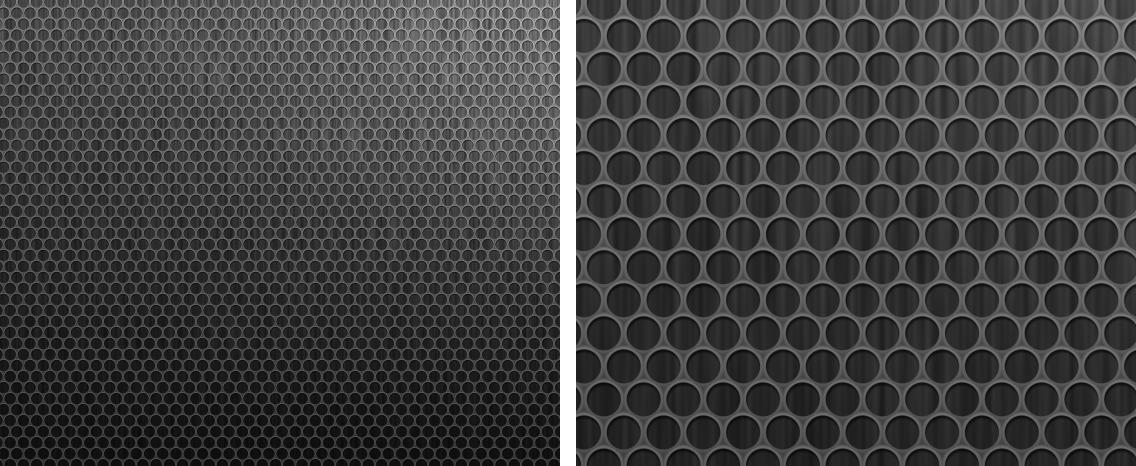
Left: the whole. Right: its middle third, enlarged.
A Shadertoy shader for this pattern:

```glsl
// Perforated metal sheet: staggered round holes over a dark brushed backing.
// Two offset grids give the nearest hole; its signed distance drives the web,
// the bright bevel and the inner shadow. Light falls from the upper right.

const vec2 PITCH = vec2(0.02847, 0.02364);  // hole spacing, canvas height = 1
const vec2 FIRST_HOLE = vec2(0.0219, 0.0500);
const float HOLE_RADIUS = 0.0121;
const float BEVEL_WIDTH = 0.0016;

vec2 hashGradient(vec2 cell) {
    vec3 h = fract(cell.xyx * vec3(0.1031, 0.1030, 0.0973));
    h += dot(h, h.yzx + 33.33);
    float angle = 6.2832 * fract((h.x + h.y) * h.z);
    return vec2(cos(angle), sin(angle));
}

float gradientNoise(vec2 p) {
    vec2 i = floor(p), f = p - i;
    vec2 w = f * f * f * (f * (f * 6.0 - 15.0) + 10.0);
    vec2 e = vec2(1.0, 0.0);
    float a = dot(hashGradient(i), f);
    float b = dot(hashGradient(i + e.xy), f - e.xy);
    float c = dot(hashGradient(i + e.yx), f - e.yx);
    float d = dot(hashGradient(i + e.xx), f - e.xx);
    return mix(mix(a, b, w.x), mix(c, d, w.x), w.y);
}

// Offset from the centre of the nearest hole in a staggered grid.
vec2 nearestHole(vec2 p, vec2 pitch) {
    vec2 period = pitch * vec2(1.0, 2.0);
    vec2 a = (fract(p / period + 0.5) - 0.5) * period;
    vec2 b = (fract(p / period) - 0.5) * period;
    return dot(a, a) < dot(b, b) ? a : b;
}

// Fine vertical scratches of uneven length.
float brushing(vec2 p) {
    return 0.65 * gradientNoise(p * vec2(240.0, 9.0))
         + 0.50 * gradientNoise(p * vec2(125.0, 5.0) + 37.0);
}

// Broad light: dark at the lower left, with a glow at the upper right.
float sheetLight(vec2 uv) {
    vec2 toGlow = (uv - vec2(0.97, 0.88)) * vec2(1.5, 2.0);
    float slope = 0.055 + 0.21 * pow(uv.y, 1.15) + 0.07 * uv.x * uv.y;
    return slope + 0.10 * exp(-1.6 * dot(toGlow, toGlow));
}

float bell(float x, float width) {
    return exp(-x * x / (width * width));
}

void mainImage(out vec4 fragColor, in vec2 fragCoord) {
    vec2 uv = fragCoord / iResolution.xy;
    vec2 p = fragCoord / iResolution.y;
    float pixel = 1.0 / iResolution.y;

    vec2 q = nearestHole(p - FIRST_HOLE, PITCH);
    float edge = length(q) - HOLE_RADIUS;
    float upward = q.y / max(length(q), 0.0001);
    float light = sheetLight(uv);

    // Brushed backing, shaded under the upper lip of each hole.
    float backing = light * (1.0 + 0.65 * brushing(p));
    float lip = length(q - vec2(0.0005, -0.0018)) - HOLE_RADIUS;
    backing *= 1.0 - 0.62 * smoothstep(-0.0016, 0.0012, lip);

    // Raised web and its bevel, strongest along the top of each hole.
    float web = 0.12 + 0.92 * light;
    float bevel = bell(edge - 0.0010, BEVEL_WIDTH);
    web += bevel * (0.10 + 0.34 * light) * (0.80 + 0.35 * upward);

    float grey = mix(backing, web, smoothstep(-0.75 * pixel, 0.75 * pixel, edge));
    fragColor = vec4(vec3(clamp(grey, 0.0, 1.0)), 1.0);
}
```
